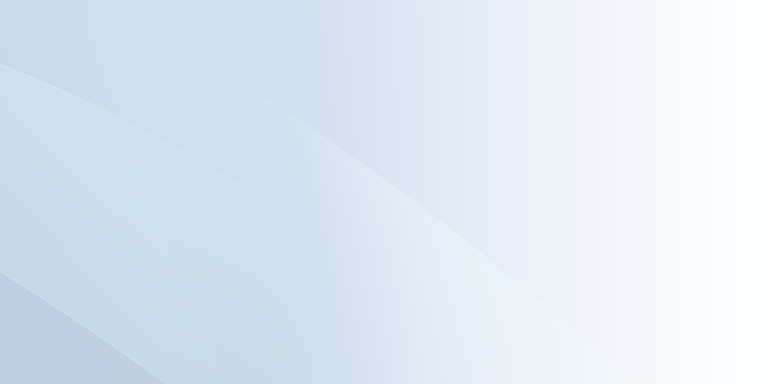
This background is drawn by a Shadertoy shader. Its source:

```glsl
// Pale blue backdrop fading to white on the right, crossed by translucent sheets.
// Each sheet is bounded by a parabola; its signed distance drives a soft glow
// that decays away from the edge, and some edges carry a thin bright line.

// Horizontal gradient, evenly spaced from left to right
const int STOPS = 6;
const vec3 GRADIENT[STOPS] = vec3[STOPS](
    vec3(0.785, 0.856, 0.920), vec3(0.810, 0.877, 0.929),
    vec3(0.822, 0.884, 0.930), vec3(0.886, 0.921, 0.953),
    vec3(0.952, 0.965, 0.982), vec3(0.994, 0.997, 1.000));

// Parabolas: height = a + b * x + c * x * x
const vec3 RIDGE_CURVE  = vec3(1.127, -0.463, -0.130);
const vec3 SHEET_CURVE  = vec3(0.831, -0.385, -0.170);
const vec3 CORNER_CURVE = vec3(0.294, -0.630, -0.105);
// Steep fold, solved the other way: x as a function of height
const vec3 FOLD_CURVE   = vec3(0.590, -0.370, -0.100);

const vec3 RIDGE_GLOW   = vec3(0.935, 0.980, 0.980);
const vec3 SHEET_LIFT   = vec3(0.019, 0.022, 0.005);
const vec3 LOWER_SHADE  = vec3(0.036, 0.028, 0.015);
const vec3 FOLD_SHADE   = vec3(0.007, 0.003, 0.000);
const vec3 CORNER_COLOR = vec3(0.734, 0.802, 0.878);
const vec3 LINE_COLOR   = vec3(0.890, 0.940, 0.965);

const float RIDGE_DEPTH = 0.28;
const float SHEET_DEPTH = 0.32;
const float FOLD_DEPTH  = 0.25;
const float LINE_WIDTH  = 0.0018;

// Approximate distance to a parabola, positive below it
float depthBelow(vec3 curve, vec2 p) {
    float height = curve.x + p.x * (curve.y + p.x * curve.z);
    float slope = curve.y + 2.0 * curve.z * p.x;
    return (height - p.y) / sqrt(1.0 + slope * slope);
}

vec3 backdrop(float t) {
    vec3 color = GRADIENT[0];
    float position = t * float(STOPS - 1);
    for (int i = 1; i < STOPS; i++) {
        color = mix(color, GRADIENT[i], clamp(position - float(i - 1), 0.0, 1.0));
    }
    return color;
}

// Antialiased step across an edge
float cover(float d, float pixel) {
    return smoothstep(-pixel, pixel, d);
}

// Full at the edge, decaying with depth, zero outside
float innerGlow(float d, float depth, float pixel) {
    return cover(d, pixel) * exp(-max(d, 0.0) / depth);
}

float thinLine(float d, float pixel) {
    float width = max(LINE_WIDTH, 0.6 * pixel);
    return exp(-d * d / (width * width));
}

void mainImage(out vec4 fragColor, in vec2 fragCoord) {
    // The canvas spans 2 by 1 units
    vec2 p = fragCoord / iResolution.xy * vec2(2.0, 1.0);
    float pixel = 1.0 / iResolution.y;

    float ridge = depthBelow(RIDGE_CURVE, p);
    float sheet = depthBelow(SHEET_CURVE, p);
    float corner = depthBelow(CORNER_CURVE, p);
    float fold = -depthBelow(FOLD_CURVE, p.yx);

    // Base gradient, darker toward the lower left
    vec3 color = backdrop(p.x * 0.5);
    float low = 1.0 - p.y;
    color -= LOWER_SHADE * pow(low, 1.5) * (1.0 - smoothstep(0.65, 1.15, p.x));

    // Long diagonal ridge, brightest right of the centre
    float ridgeAmount = 0.04 * smoothstep(0.3, 0.7, p.x) + 0.32 * smoothstep(0.55, 1.2, p.x);
    color = mix(color, RIDGE_GLOW, ridgeAmount * innerGlow(ridge, RIDGE_DEPTH, pixel));

    // Broad sheet on the left and the fold inside it
    float sheetFade = 1.0 - smoothstep(0.05, 1.1, p.x);
    color += SHEET_LIFT * sheetFade * innerGlow(sheet, SHEET_DEPTH, pixel);
    color -= FOLD_SHADE * innerGlow(fold, FOLD_DEPTH, 2.0 * pixel) * cover(sheet, pixel);

    // Dark corner under the lowest curve
    color = mix(color, CORNER_COLOR, 0.75 * cover(corner, pixel));

    // Bright edge lines
    float sheetLine = 0.45 * (1.0 - smoothstep(0.05, 0.45, p.x));
    color = mix(color, LINE_COLOR, sheetLine * thinLine(sheet, pixel));
    color = mix(color, LINE_COLOR, 0.30 * thinLine(corner, pixel));

    fragColor = vec4(color, 1.0);
}
```
